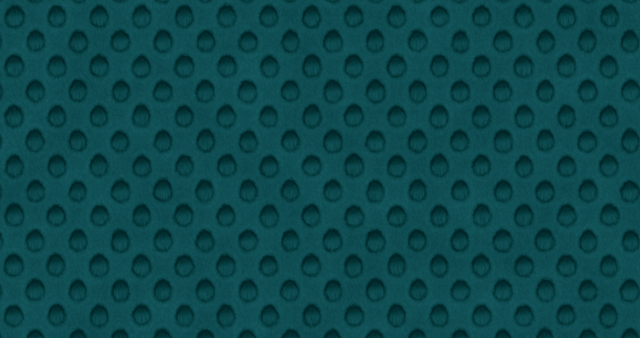
This texture is drawn by a Shadertoy shader. Its source:

```glsl
// Teal plush fabric embossed with staggered rows of small oval dimples.
// Each dimple is a noisy egg-shaped distance field shaded by height: shadow on top,
// lit fibres below, and a dark rim. Gradient noise adds nap and mottling.

const vec2  PITCH       = vec2(0.1257, 0.0737);  // dot spacing, row spacing
const vec2  FIRST_DOT   = vec2(0.042, 0.067);    // centre of the lowest left dot
const vec2  DOT_RADIUS  = vec2(0.0265, 0.0320);
const float JITTER      = 0.0035;                // scatter of the dot centres
const float SIZE_SPREAD = 0.10;
const float EDGE_WOBBLE = 0.09;
const float RIM_WIDTH   = 0.17;
const float RIM_DEPTH   = 0.56;
const float PILE_TONE   = 0.76;
const float NAP_AMOUNT  = 0.30;
const float MOTTLE      = 0.20;

const vec3 DEEP_TEAL  = vec3(0.008, 0.170, 0.180);
const vec3 DARK_TEAL  = vec3(0.020, 0.240, 0.250);
const vec3 MID_TEAL   = vec3(0.050, 0.290, 0.310);
const vec3 LIGHT_TEAL = vec3(0.072, 0.335, 0.355);

vec2 hash2(vec2 p) {
    vec3 h = fract(p.xyx * vec3(0.1031, 0.1030, 0.0973));
    h += dot(h, h.yzx + 33.33);
    return fract((h.xx + h.yz) * h.zy);
}

float gradientDot(vec2 cell, vec2 offset) {
    float angle = 6.2832 * hash2(cell).x;
    return dot(vec2(cos(angle), sin(angle)), offset);
}

// Gradient noise, roughly -0.7 to 0.7
float noise(vec2 p) {
    vec2 i = floor(p), f = fract(p);
    vec2 u = f * f * f * (f * (f * 6.0 - 15.0) + 10.0);
    vec2 e = vec2(1.0, 0.0);
    float low  = mix(gradientDot(i, f), gradientDot(i + e, f - e), u.x);
    float high = mix(gradientDot(i + e.yx, f - e.yx), gradientDot(i + 1.0, f - 1.0), u.x);
    return mix(low, high, u.y);
}

// Tone 0..1 runs through the four teals; slightly higher values stay usable
vec3 tealRamp(float tone) {
    float t = clamp(tone, -0.1, 1.25) * 3.0;
    vec3 c = mix(DEEP_TEAL, DARK_TEAL, min(t, 1.0));
    c = mix(c, MID_TEAL, clamp(t - 1.0, 0.0, 1.0));
    return c + (LIGHT_TEAL - MID_TEAL) * max(t - 2.0, 0.0);
}

// Short fibres of the pile, brushed in a slowly turning direction
float nap(vec2 p) {
    vec2 warp = 0.012 * vec2(noise(p * 9.0), noise(p * 9.0 + 40.0));
    vec2 q = p + warp;
    float brushed = noise(vec2(q.x + 0.4 * q.y, q.y - 0.4 * q.x) * vec2(120.0, 75.0));
    return 0.6 * brushed + 0.5 * noise(p * 165.0 + 17.0);
}

// Presses one dimple into the tone of the pile
float pressDimple(float tone, vec2 p, vec2 id) {
    vec2 rnd = hash2(id + 7.0);
    vec2 shape = hash2(id + 91.0);
    vec2 centre = FIRST_DOT + PITCH * id + JITTER * (rnd - 0.5);
    vec2 q = (p - centre) / (DOT_RADIUS * (1.0 + SIZE_SPREAD * (shape - 0.5)));
    q.x *= 1.0 + 0.10 * q.y;
    float r = length(q) + EDGE_WOBBLE * (noise(p * 60.0) + 0.7 * noise(p * 130.0));

    // Raised pile catching light just outside the rim
    float halo = (r - 1.42) / 0.20;
    tone += 0.09 * exp(-halo * halo);

    // Bowl: shadow under the upper lip, lit fibres in the lower part
    float lean = 0.5 * (rnd.x - 0.5);
    float fibre = noise(vec2((q.x + lean * q.y) * 4.5, q.y * 1.1) + 50.0 * rnd);
    float lit = smoothstep(0.60, -0.25, q.y + 0.25 * fibre - 0.12 * q.x);
    float bowl = mix(0.06, 0.66 + 0.12 * (shape.x - 0.5), lit) + 0.38 * fibre * lit;
    bowl += 0.35 * NAP_AMOUNT * noise(p * 150.0);
    tone = mix(tone, bowl, smoothstep(1.02, 0.80, r));

    // Rim: uneven dark crease, strongest at the top and sides
    float crease = (r - 0.96) / RIM_WIDTH;
    float weight = 0.95 + 0.14 * q.y - 0.10 * q.x + 0.5 * noise(q * 1.6 + 30.0 * shape);
    return tone - RIM_DEPTH * weight * exp(-crease * crease);
}

void mainImage(out vec4 fragColor, in vec2 fragCoord) {
    vec2 p = fragCoord / iResolution.y;

    // Flat pile with broad mottling and fine nap
    float mottle = noise(p * 6.0) + 0.6 * noise(p * 17.0 + 5.0) + 0.5 * noise(p * 38.0);
    float tone = PILE_TONE + MOTTLE * mottle + NAP_AMOUNT * nap(p);

    // Nearest dot in each of the three closest rows; odd rows shift by half a pitch
    float nearestRow = floor((p.y - FIRST_DOT.y) / PITCH.y + 0.5);
    for (int k = -1; k <= 1; k++) {
        float row = nearestRow + float(k);
        float shift = 0.5 * mod(row, 2.0);
        float column = floor((p.x - FIRST_DOT.x) / PITCH.x - shift + 0.5) + shift;
        tone = pressDimple(tone, p, vec2(column, row));
    }

    fragColor = vec4(tealRamp(tone), 1.0);
}
```
